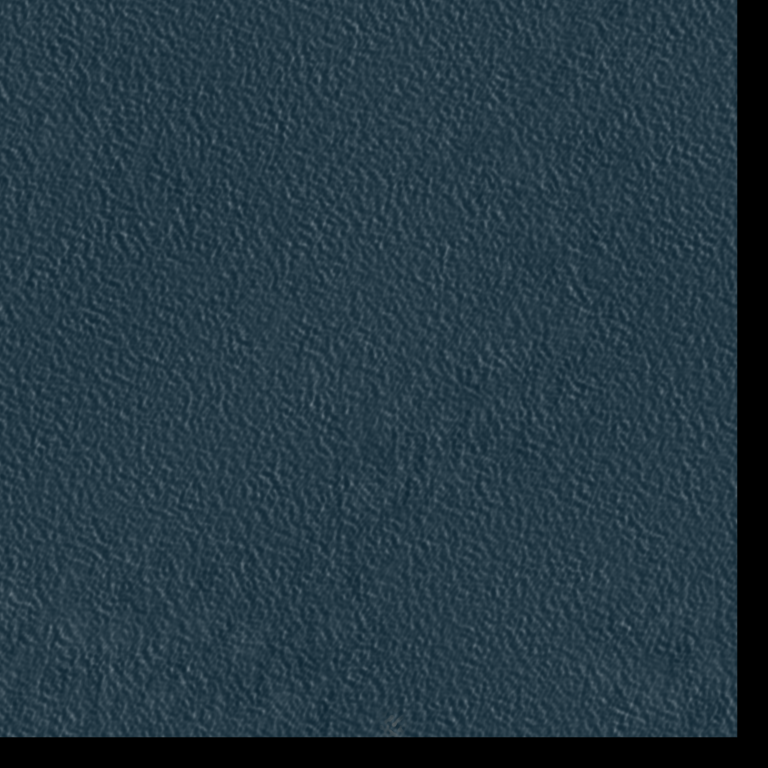
Give the GLSL for this texture, as a three.js fragment shader.

```glsl
varying vec2 vUv;

const vec3 LEATHER_BLUE = vec3(0.150, 0.234, 0.281);
const vec3 SHEEN = vec3(1.06, 0.98, 0.94);
const vec3 SCUFF_GREY = vec3(0.36, 0.39, 0.40);
const vec2 LIGHT = vec2(0.90, 0.44);

vec2 turn(vec2 p, float angle) {
  float c = cos(angle), s = sin(angle);
  return vec2(c * p.x + s * p.y, c * p.y - s * p.x);
}

vec2 cellGradient(vec2 cell) {
  vec3 h = fract(cell.xyx * vec3(0.1031, 0.1030, 0.0973));
  h += dot(h, h.yzx + 33.33);
  float angle = 6.2832 * fract((h.x + h.y) * h.z);
  return vec2(cos(angle), sin(angle));
}

float gradientNoise(vec2 p) {
  vec2 i = floor(p), f = p - i;
  vec2 u = f * f * f * (f * (f * 6.0 - 15.0) + 10.0);
  vec2 e = vec2(1.0, 0.0);
  float low = mix(dot(cellGradient(i), f),
                  dot(cellGradient(i + e), f - e), u.x);
  float high = mix(dot(cellGradient(i + e.yx), f - e.yx),
                   dot(cellGradient(i + 1.0), f - 1.0), u.x);
  return mix(low, high, u.y);
}

// Pebbled surface: slanted grains with finer pores on top
float grainHeight(vec2 p) {
  float grains = gradientNoise(turn(p, 0.5) * vec2(122.0, 92.0) + 40.0);
  float pores = gradientNoise(turn(p, -0.35) * vec2(215.0, 165.0) + 90.0);
  return grains + 0.65 * pores;
}

// Slope of the surface along the light
float grainRelief(vec2 p, vec2 light, float reach) {
  return grainHeight(p + light * reach) - grainHeight(p - light * reach);
}

// Irregular creases whose crests lie at the given angle
float creases(vec2 p, float angle, float across, float along) {
  return gradientNoise(turn(p, angle) * vec2(along, across) + 60.0);
}

// Nearly parallel folds, broken up along their crests
float parallelFolds(vec2 p, float angle, float count) {
  vec2 q = turn(p, angle);
  float phase = 0.9 * gradientNoise(q * vec2(7.0, 16.0) + 14.0);
  float strength = 0.6 + 1.2 * gradientNoise(q * vec2(11.0, 38.0) + 35.0);
  return strength * sin(6.2832 * (q.y * count + phase));
}

// Soft band around the line y = start + slope * x
float band(vec2 p, float start, float slope, float width) {
  float d = (p.y - start - slope * p.x) / width;
  return exp(-d * d);
}

float patches(vec2 p, float scale, float seed) {
  return smoothstep(-0.25, 0.4, gradientNoise(p * scale + seed));
}

void main() {
  vec2 p = vUv;
  vec2 warped = p + 0.010 * vec2(gradientNoise(p * 6.0 + 11.0),
                                 gradientNoise(p * 6.0 + 27.0));

  // Diagonal folds above, steeper ripples below
  float upper = smoothstep(0.32, 0.62, p.y);
  float foldAmount = upper * (0.22 * patches(p, 4.0, 5.0)
                   + 0.6 * band(p, 0.60, 0.52, 0.08) * patches(p, 5.0, 18.0));
  float folds = foldAmount * parallelFolds(warped, 0.82, 46.0);
  float ripples = (0.7 - 0.25 * upper) * patches(p, 3.5, 31.0)
                * creases(warped, 1.22, 52.0, 17.0);

  // Light on the grain, with brighter peaks than hollows
  float relief = grainRelief(p, LIGHT, 0.0027);
  relief *= 0.9 + 0.4 * gradientNoise(p * 18.0 + 73.0);
  float shade = 0.108 * (relief + 0.4 * relief * relief)
              + 0.040 * folds + 0.075 * ripples
              + 0.014 * gradientNoise(p * 3.0 + 52.0);
  vec3 color = LEATHER_BLUE + SHEEN * shade;

  // Small scuff near the lower edge
  vec2 scuffOffset = (p - vec2(0.512, 0.054)) / vec2(0.014, 0.016);
  float scuff = exp(-dot(scuffOffset, scuffOffset))
              * smoothstep(-0.2, 0.3, gradientNoise(p * 150.0));
  color = mix(color, SCUFF_GREY, 0.8 * scuff);

  // Black margin on the right and below
  vec2 inside = smoothstep(-0.001, 0.001, vec2(0.960 - p.x, p.y - 0.040));
  gl_FragColor = vec4(max(color, 0.0) * inside.x * inside.y, 1.0);
}
```
